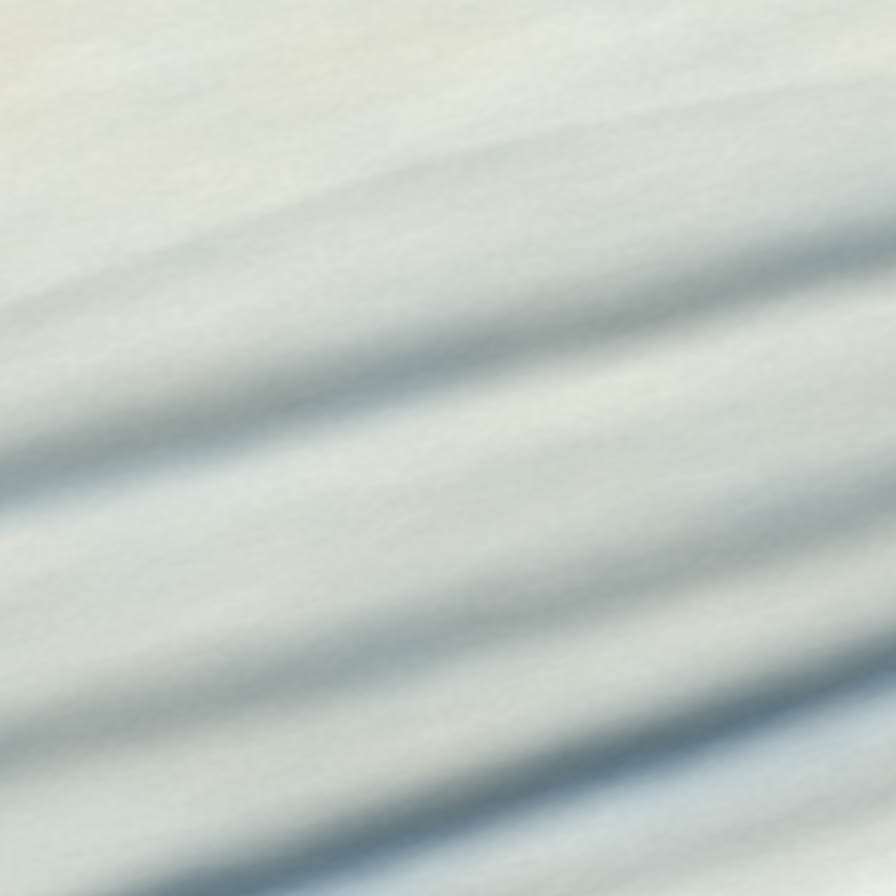
Give the GLSL for this texture, as a Shadertoy shader.

```glsl
// Soft folds of pale grey-green cloth, rising gently to the right.
#define LIGHT_COLOR vec3(0.862, 0.880, 0.842)
#define DEEP_COLOR vec3(0.385, 0.455, 0.475)
#define WARM_TINT vec3(0.016, 0.002, -0.016)
#define BLUE_TINT vec3(-0.035, -0.005, 0.040)
#define SLOPE_ANGLE 0.27
#define STREAK_AMOUNT 0.13
#define FIBRE_AMOUNT 0.045
#define GRAIN_AMOUNT 0.035
#define WAVINESS 0.012

vec2 hashGradient(vec2 cell) {
    vec3 p = fract(cell.xyx * vec3(0.1031, 0.1030, 0.0973));
    p += dot(p, p.yzx + 33.33);
    float angle = 6.2832 * fract((p.x + p.y) * p.z);
    return vec2(cos(angle), sin(angle));
}

float gradientNoise(vec2 p) {
    vec2 i = floor(p), f = fract(p);
    vec2 u = f * f * f * (f * (f * 6.0 - 15.0) + 10.0);
    vec2 e = vec2(0.0, 1.0);
    float a = dot(hashGradient(i), f);
    float b = dot(hashGradient(i + e.yx), f - e.yx);
    float c = dot(hashGradient(i + e.xy), f - e.xy);
    float d = dot(hashGradient(i + e.yy), f - e.yy);
    return mix(mix(a, b, u.x), mix(c, d, u.x), u.y);
}

float fbm(vec2 p) {
    float sum = 0.0, amplitude = 0.6;
    for (int i = 0; i < 4; i++) {
        sum += amplitude * gradientNoise(p);
        p = p * 2.03 + 17.3;
        amplitude *= 0.5;
    }
    return sum;
}

// Height above a fold line: curve holds start, slope and bend.
float foldHeight(vec2 p, vec3 curve) {
    return p.y - (curve.x + p.x * (curve.y + p.x * curve.z));
}

// Valley shadow with separate widths above and below, plus a wide shoulder.
float foldShade(float height, float above, float below) {
    float s = height / (height > 0.0 ? above : below);
    return 0.82 * exp(-s * s) + 0.18 * exp(-s * s * 0.2);
}

void mainImage(out vec4 fragColor, in vec2 fragCoord) {
    vec2 uv = fragCoord / iResolution.xy;
    float ca = cos(SLOPE_ANGLE), sa = sin(SLOPE_ANGLE);
    vec2 along = vec2(ca * uv.x + sa * uv.y, ca * uv.y - sa * uv.x);

    // Slightly wavering fold lines
    vec2 p = uv;
    p.y += WAVINESS * fbm(along * vec2(3.0, 4.0) + 5.0);
    p.y += 0.25 * WAVINESS * fbm(along * vec2(14.0, 40.0));
    float upper = foldHeight(p, vec3(0.460, 0.275, -0.013));
    float middle = foldHeight(p, vec3(0.152, 0.262, 0.030));
    float lower = foldHeight(p, vec3(-0.085, 0.345, 0.0));
    float corner = foldHeight(p, vec3(-0.205, 0.320, 0.0));
    float crease = foldHeight(p, vec3(0.645, 0.420, -0.155));

    // Shadows of the folds
    float shade = 0.60 * foldShade(upper, 0.054, 0.036);
    shade += 0.51 * foldShade(middle, 0.056, 0.044);
    shade += 0.95 * foldShade(lower, 0.048, 0.037);
    shade += 0.22 * foldShade(corner, 0.045, 0.035);
    shade += 0.08 * foldShade(crease, 0.010, 0.045);

    // Broad swell between the upper folds, and lit rims below the valleys
    shade += 0.10 * foldShade(upper + 0.14, 0.035, 0.045);
    shade -= 0.06 * foldShade(upper + 0.065, 0.020, 0.020);
    shade -= 0.15 * smoothstep(-0.04, -0.12, corner);

    // Streaks, fibres and fine grain along the cloth
    shade += STREAK_AMOUNT * fbm(along * vec2(2.2, 11.0) + 3.7);
    shade += FIBRE_AMOUNT * fbm(along * vec2(14.0, 50.0) + 9.1);
    shade += GRAIN_AMOUNT * gradientNoise(along * vec2(70.0, 110.0));

    // Colour: warm patches on top, blue in the lowest shadow
    vec3 color = mix(LIGHT_COLOR, DEEP_COLOR, clamp(shade, -0.15, 1.05));
    float warmth = fbm(along * vec2(3.0, 7.0) + 21.0) * 1.6;
    warmth += 0.7 * smoothstep(0.0, 0.5, upper) * (1.0 - uv.x);
    color += WARM_TINT * warmth;
    color += BLUE_TINT * foldShade(lower + 0.025, 0.025, 0.060);
    color += 0.5 * BLUE_TINT * foldShade(upper + 0.03, 0.02, 0.03) * (1.0 - uv.x);
    fragColor = vec4(clamp(color, 0.0, 1.0), 1.0);
}
```
